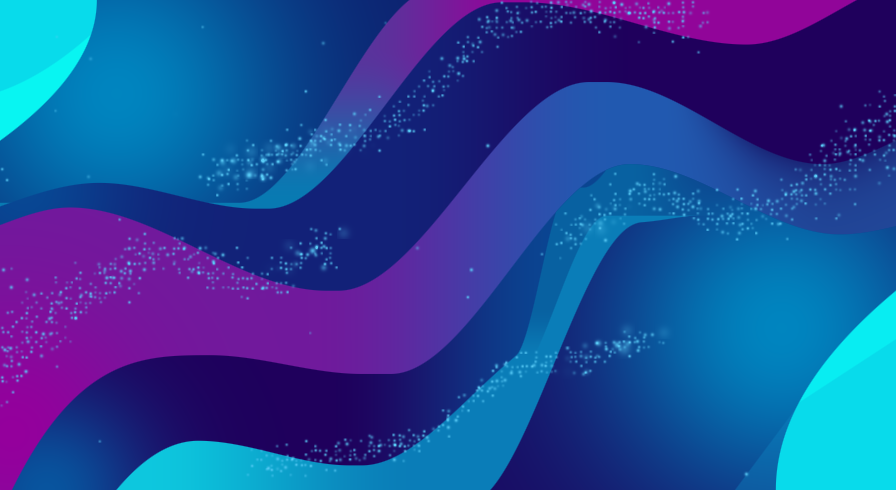
Give the GLSL for this background, as a Shadertoy shader.

```glsl
const vec2 SPAN = vec2(7.68, 4.18);

float hash(vec2 p) {
    vec3 q = fract(vec3(p.xyx) * 0.1031);
    q += dot(q, q.yzx + 33.33);
    return fract((q.x + q.y) * q.z);
}

// Smooth-edged coverage of the side where d is positive
float cover(float d) { return clamp(0.5 + d / fwidth(d), 0.0, 1.0); }

float glow(vec2 p, vec2 c, float r) {
    vec2 d = (p - c) / r;
    return exp(-dot(d, d));
}

// Wave edges: height measured downwards from the top, as chained bends
float duskEdge(float x) {
    return 1.98 - 0.42 * smoothstep(-0.9, 0.85, x) + 0.22 * smoothstep(0.85, 2.2, x)
        - 1.76 * smoothstep(2.3, 4.3, x) + 0.36 * smoothstep(4.5, 6.4, x)
        - 0.6 * smoothstep(6.4, 8.0, x);
}
float violetTop(float x) {
    return 2.07 - 0.3 * smoothstep(-0.6, 0.6, x) + 0.71 * smoothstep(0.6, 2.8, x)
        - 1.78 * smoothstep(2.9, 5.05, x) + 0.7 * smoothstep(5.2, 7.05, x)
        - 0.4 * smoothstep(7.05, 8.3, x);
}
float violetBottom(float x) {
    return 3.03 + 0.235 * pow(max(1.8 - x, 0.0), 3.0) + 0.16 * smoothstep(1.8, 3.1, x)
        - 1.79 * smoothstep(3.35, 5.4, x) + 0.6 * smoothstep(5.4, 7.2, x)
        - 0.2 * smoothstep(7.2, 8.4, x);
}
float tealTop(float x) {
    return 3.76 + 0.85 * pow(max(1.7 - x, 0.0), 2.0) + 0.21 * smoothstep(1.7, 3.0, x)
        - 1.2 * smoothstep(3.1, 5.0, x) - 1.17 * smoothstep(4.42, 4.87, x)
        - 0.6 * smoothstep(5.0, 5.6, x);
}

// Dust density around one centre line
float trail(vec2 p, float y, float w, float x0, float x1) {
    float d = (p.y - y) / w;
    return exp(-d * d) * smoothstep(x0, x0 + 0.4, p.x) * (1.0 - smoothstep(x1 - 0.4, x1, p.x));
}
float dust(vec2 p) {
    float x = p.x;
    float a = 1.5 - 0.35 * smoothstep(1.7, 3.1, x) - 1.05 * smoothstep(3.1, 4.6, x);
    float b = 3.0 - 0.85 * smoothstep(-0.2, 1.5, x) + 0.25 * smoothstep(1.5, 2.1, x)
        - 0.35 * smoothstep(2.2, 3.0, x);
    float c = 2.05 - 0.4 * smoothstep(4.7, 5.6, x) + 0.22 * smoothstep(5.6, 6.3, x)
        - 0.95 * smoothstep(6.3, 8.0, x);
    float d = 3.95 - 0.15 * smoothstep(2.2, 3.5, x) - 0.7 * smoothstep(3.4, 4.6, x)
        - 0.2 * smoothstep(4.6, 5.7, x);
    return trail(p, a, 0.14, 1.6, 6.2)
        + trail(p, b, mix(0.32, 0.13, smoothstep(0.0, 1.6, x)), -0.6, 3.1)
        + trail(p, c, mix(0.13, 0.28, smoothstep(6.2, 7.6, x)), 4.6, 8.6)
        + trail(p, d, 0.1, 2.0, 5.8);
}

// One jittered dot per cell, kept where the dust is dense
float dots(vec2 p, float size, float amount, float radius) {
    vec2 cell = floor(p / size);
    vec2 jitter = 0.3 + 0.4 * vec2(hash(cell + 7.0), hash(cell + 31.0));
    vec2 centre = (cell + jitter) * size;
    float keep = step(hash(cell + 53.0), amount * dust(centre));
    return keep * glow(p, centre, radius) * (0.3 + 0.7 * hash(cell + 71.0));
}

void mainImage(out vec4 fragColor, in vec2 fragCoord) {
    vec2 p = fragCoord / iResolution.xy;
    p = vec2(p.x, 1.0 - p.y) * SPAN;
    float x = p.x, y = p.y, rise = SPAN.y - y;
    vec3 indigo = vec3(0.12, 0.0, 0.36), ocean = vec3(0.0, 0.52, 0.75);

    // Upper left water and cyan corner
    vec3 col = mix(vec3(0.05, 0.12, 0.43), ocean, glow(p, vec2(1.0, 0.8), 1.5));
    vec3 corner = mix(vec3(0.03, 0.86, 0.92), vec3(0.03, 0.96, 0.95),
        cover(y - 0.78 + 0.35 * x + 0.35 * x * x));
    col = mix(col, corner, cover(0.83 - 0.576 * y * y - x));

    // Ribbon from blue to magenta
    vec3 ribbon = mix(vec3(0.35, 0.2, 0.61), vec3(0.03, 0.48, 0.7), smoothstep(0.4, 1.75, y));
    ribbon = mix(ribbon, vec3(0.57, 0.02, 0.6), smoothstep(3.1, 4.5, x));
    col = mix(col, ribbon, cover(y - 1.73 + 1.83 * smoothstep(2.05, 3.75, x)));

    // Dark wave
    vec3 dusk = mix(vec3(0.07, 0.13, 0.47), indigo, smoothstep(3.3, 5.5, x));
    dusk = mix(dusk, vec3(0.03, 0.28, 0.58), glow(p, vec2(0.2, 1.6), 0.9));
    col = mix(col, dusk, cover(y - duskEdge(x)));

    // Broad violet wave with a shaded fold on the right
    float top = violetTop(x);
    vec3 violet = mix(vec3(0.44, 0.1, 0.61), vec3(0.13, 0.35, 0.69), smoothstep(2.6, 5.3, x));
    violet = mix(violet, vec3(0.58, 0.0, 0.61), glow(p, vec2(0.1, 3.7), 1.1));
    violet = mix(violet, vec3(0.13, 0.28, 0.6), smoothstep(5.6, 7.2, x));
    float fold = exp(-max(y - top, 0.0) / 0.22) * smoothstep(5.7, 6.6, x);
    violet = mix(violet, vec3(0.09, 0.1, 0.42), 0.75 * fold);
    col = mix(col, violet, cover(y - top));

    // Lower dark wave
    float bottom = violetBottom(x);
    vec3 deep = mix(indigo, vec3(0.04, 0.27, 0.57), smoothstep(2.8, 4.8, x));
    deep = mix(deep, vec3(0.03, 0.33, 0.62), glow(p, vec2(0.4, 4.2), 0.9));
    col = mix(col, deep, cover(y - bottom));

    // Right water, its blue shoulder and the light strip
    float stripTop = 3.3 - 1.46 * smoothstep(4.35, 5.2, x);
    float stripLow = 4.3 - 2.4 * smoothstep(4.0, 5.5, x) - 0.07 * smoothstep(5.4, 6.1, x);
    vec3 water = mix(vec3(0.1, 0.03, 0.38), ocean, glow(p, vec2(6.7, 2.8), 1.6));
    vec3 strip = mix(vec3(0.05, 0.78, 0.87), vec3(0.04, 0.49, 0.72), smoothstep(1.2, 3.6, x));
    vec3 shoulder = mix(vec3(0.03, 0.38, 0.63), strip, smoothstep(2.6, 3.1, y));
    shoulder = mix(shoulder, water, smoothstep(5.4, 6.4, x));
    vec3 teal = mix(water, strip, cover(stripLow - y));
    teal = mix(teal, shoulder, cover(stripTop - y));
    col = mix(col, teal, cover(y - max(bottom, tealTop(x))));

    // Lower right cyan corner
    col = mix(col, vec3(0.05, 0.52, 0.76), 0.4 * cover(x - 6.3 - 0.75 * rise) * step(y, 4.3) * step(2.9, y));
    corner = mix(vec3(0.03, 0.93, 0.95), vec3(0.03, 0.86, 0.92), cover(y - 3.4 + 0.65 * (x - 6.9)));
    col = mix(col, corner, cover(x - 6.65 - 0.356 * rise * rise));

    // Fine dust and glowing sparks at the trail ends
    float fine = dots(p, 0.042, 0.55, 0.012) + dots(p + 9.1 * 0.0, 0.067, 0.35, 0.015);
    float ends = glow(p, vec2(2.3, 1.35), 0.5) + glow(p, vec2(2.8, 2.1), 0.3)
        + glow(p, vec2(4.95, 1.95), 0.3) + glow(p, vec2(5.4, 2.92), 0.4);
    float sparks = (dots(p, 0.13, 0.8, 0.025) + 0.4 * dots(p, 0.17, 0.7, 0.05)) * min(ends, 1.0);
    col = mix(col, vec3(0.35, 0.8, 0.97), min(0.85 * fine + sparks, 1.0));

    fragColor = vec4(col, 1.0);
}
```
